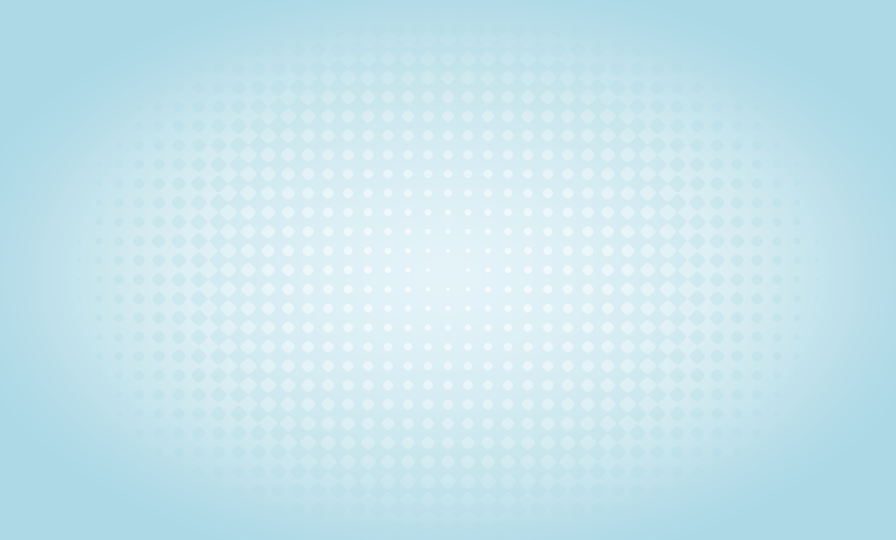
A Shadertoy shader for this background:

```glsl
#define DOT_PITCH vec2(0.02227, 0.02142)
#define MERGE_RADIUS 0.267
#define FILL_WIDTH 0.150
#define DOT_STRENGTH 0.85
#define DOT_FADE 1.2
#define MID_EXTENT 0.72
#define RIM_EXTENT 1.10
#define CORE_COLOR vec3(0.892, 0.953, 0.975)
#define MID_COLOR vec3(0.780, 0.897, 0.925)
#define RIM_COLOR vec3(0.680, 0.850, 0.905)
#define DOT_COLOR vec3(0.985, 0.995, 1.0)

const float TAU = 6.2831853;

// Elliptical glow: pale core, soft aqua middle, blue rim
vec3 glowColor(float extent) {
    float inner = pow(clamp(extent / MID_EXTENT, 0.0, 1.0), 1.5);
    float outer = clamp((extent - MID_EXTENT) / (RIM_EXTENT - MID_EXTENT), 0.0, 1.0);
    return mix(mix(CORE_COLOR, MID_COLOR, inner), RIM_COLOR, outer);
}

// Halftone level: 2 gives no dots, 0 a checker, -2 a solid fill
float halftoneLevel(float radius) {
    float growth = 2.0 * (1.0 - radius / MERGE_RADIUS);
    float fill = max((radius - MERGE_RADIUS) / FILL_WIDTH, 0.0);
    return radius < MERGE_RADIUS ? growth : -1.25 * fill - 0.75 * pow(fill, 4.0);
}

// Dots grow outward, join, then leave shrinking holes between them
float halftone(vec2 p) {
    vec2 wave = cos(TAU * p / DOT_PITCH);
    float field = wave.x + wave.y - halftoneLevel(length(p));
    float edge = max(fwidth(field), 0.02) * 0.6;
    return smoothstep(-edge, edge, field);
}

void mainImage(out vec4 fragColor, in vec2 fragCoord) {
    vec2 uv = fragCoord / iResolution.xy;
    vec2 p = (uv - 0.5) * vec2(1.0, iResolution.y / iResolution.x);
    float extent = length((uv - vec2(0.5, 0.49)) * 2.0);

    vec3 color = glowColor(extent);

    // Dots lose contrast towards the rim
    float fade = DOT_STRENGTH * pow(max(1.0 - extent, 0.0), DOT_FADE);
    color = mix(color, DOT_COLOR, halftone(p) * fade);

    fragColor = vec4(color, 1.0);
}
```
